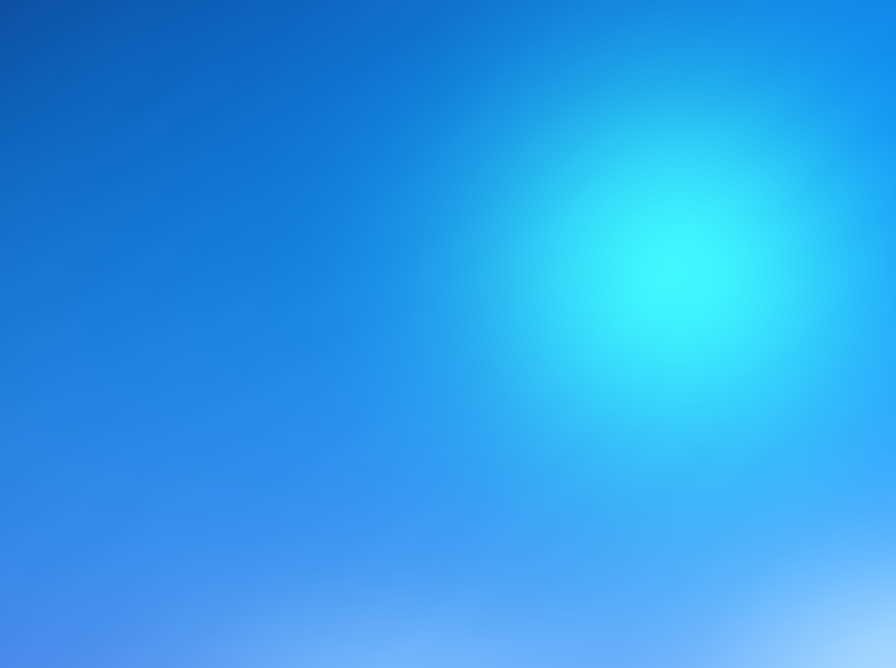
Give the GLSL for this texture, as a Shadertoy shader.

```glsl
// A soft blue backdrop with a cyan glow right of centre and pale light below.
// Colour curves run up the left and right sides and are blended across;
// Gaussian glows and very faint diagonal gradient noise are laid on top.

// Side colours at the top, middle and bottom
const vec3 LEFT_TOP     = vec3(0.05, 0.31, 0.64);
const vec3 LEFT_MID     = vec3(0.11, 0.48, 0.84);
const vec3 LEFT_BOTTOM  = vec3(0.29, 0.54, 0.92);
const vec3 RIGHT_TOP    = vec3(0.06, 0.52, 0.92);
const vec3 RIGHT_MID    = vec3(0.12, 0.59, 0.98);
const vec3 RIGHT_BOTTOM = vec3(0.42, 0.70, 1.00);
const float SIDE_CURVE  = 0.85;

// Glows: centres in canvas fractions, radii in canvas heights
const vec3 CYAN_COLOR    = vec3(0.25, 0.97, 1.00);
const vec2 CYAN_CENTER   = vec2(0.755, 0.59);
const vec2 CYAN_RADIUS   = vec2(0.30, 0.29);
const vec3 FLOOR_COLOR   = vec3(0.50, 0.77, 1.00);
const vec2 FLOOR_CENTER  = vec2(0.45, -0.03);
const vec2 FLOOR_RADIUS  = vec2(0.28, 0.13);
const float FLOOR_AMOUNT = 0.65;
const vec3 CORNER_COLOR  = vec3(0.70, 0.87, 1.00);
const vec2 CORNER_CENTER = vec2(1.02, -0.03);
const vec2 CORNER_RADIUS = vec2(0.28, 0.19);
const float CORNER_AMOUNT = 0.85;

// Faint streaks
const vec2 STREAK_SCALE   = vec2(5.0, 22.0);
const float STREAK_ANGLE  = 0.65;
const float STREAK_AMOUNT = 0.008;

vec2 hashGradient(vec2 cell) {
    float angle = 6.2832 * fract(sin(dot(cell, vec2(127.1, 311.7))) * 43758.5);
    return vec2(cos(angle), sin(angle));
}

float gradientNoise(vec2 p) {
    vec2 cell = floor(p);
    vec2 f = fract(p);
    vec2 u = f * f * f * (f * (f * 6.0 - 15.0) + 10.0);
    vec2 e = vec2(1.0, 0.0);
    float a = dot(hashGradient(cell), f);
    float b = dot(hashGradient(cell + e.xy), f - e.xy);
    float c = dot(hashGradient(cell + e.yx), f - e.yx);
    float d = dot(hashGradient(cell + e.xx), f - e.xx);
    return mix(mix(a, b, u.x), mix(c, d, u.x), u.y);
}

// Quadratic curve through three colours at heights 0, 0.5 and 1
vec3 colorCurve(vec3 bottom, vec3 middle, vec3 top, float y) {
    return bottom * (1.0 - y) * (1.0 - 2.0 * y)
         + middle * 4.0 * y * (1.0 - y)
         + top * y * (2.0 * y - 1.0);
}

float glow(vec2 uv, vec2 center, vec2 radius, float aspect) {
    vec2 offset = (uv - center) * vec2(aspect, 1.0) / radius;
    return exp(-dot(offset, offset));
}

void mainImage(out vec4 fragColor, in vec2 fragCoord) {
    vec2 uv = fragCoord / iResolution.xy;
    float aspect = iResolution.x / iResolution.y;

    // Broad gradient
    vec3 left = colorCurve(LEFT_BOTTOM, LEFT_MID, LEFT_TOP, uv.y);
    vec3 right = colorCurve(RIGHT_BOTTOM, RIGHT_MID, RIGHT_TOP, uv.y);
    vec3 color = mix(left, right, pow(uv.x, SIDE_CURVE));

    // Light sources
    color = mix(color, FLOOR_COLOR,
                FLOOR_AMOUNT * glow(uv, FLOOR_CENTER, FLOOR_RADIUS, aspect));
    color = mix(color, CORNER_COLOR,
                CORNER_AMOUNT * glow(uv, CORNER_CENTER, CORNER_RADIUS, aspect));
    color = mix(color, CYAN_COLOR, glow(uv, CYAN_CENTER, CYAN_RADIUS, aspect));

    // Diagonal streaks
    float s = sin(STREAK_ANGLE);
    float c = cos(STREAK_ANGLE);
    vec2 p = uv * vec2(aspect, 1.0);
    vec2 along = vec2(c * p.x + s * p.y, c * p.y - s * p.x);
    color += STREAK_AMOUNT * gradientNoise(along * STREAK_SCALE);

    fragColor = vec4(clamp(color, 0.0, 1.0), 1.0);
}
```
